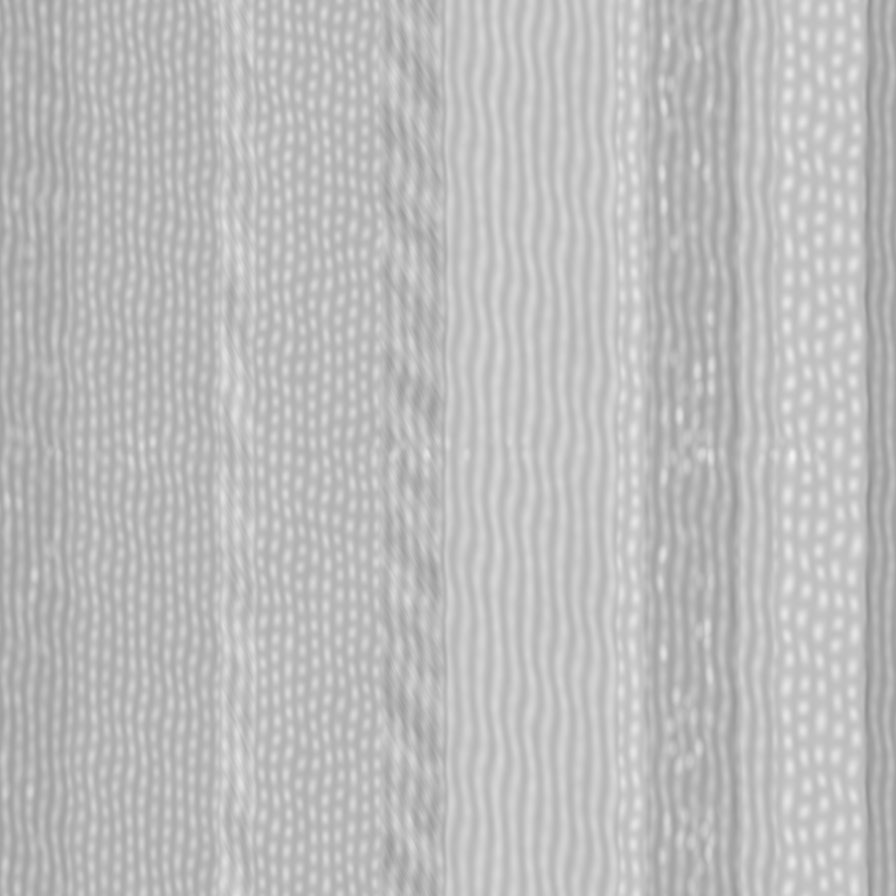
A Shadertoy shader for this texture:

```glsl
// Pale grey woven cloth: vertical yarn bands with beaded, smooth and twisted threads.

const float TAU = 6.2831853;
const int BANDS = 11;

// Each band: right edge, grey tone, yarns per canvas width, bead strength
const vec4 BAND[BANDS] = vec4[BANDS](
    vec4(0.078, 0.685, 70.0, 0.40),
    vec4(0.245, 0.722, 72.0, 0.60),
    vec4(0.285, 0.758, 62.0, 0.50),
    vec4(0.425, 0.742, 70.0, 0.75),
    vec4(0.497, 0.722, 60.0, 0.35),
    vec4(0.690, 0.768, 55.0, 0.18),
    vec4(0.721, 0.795, 60.0, 0.70),
    vec4(0.825, 0.695, 60.0, 0.35),
    vec4(0.865, 0.755, 56.0, 0.30),
    vec4(0.966, 0.790, 54.0, 0.85),
    vec4(1.100, 0.675, 70.0, 0.25));

float hash(vec2 p) {
    p = fract(p * vec2(0.1031, 0.1137));
    p += dot(p, p.yx + 33.33);
    return fract((p.x + p.y) * p.x * 17.0);
}

// Layered, warped sines in about -1..1
float sineNoise(vec2 p) {
    float sum = 0.0, gain = 0.5;
    for (int i = 0; i < 4; i++) {
        sum += gain * sin(p.x + 1.7 * sin(p.y)) * cos(p.y + 1.3 * sin(p.x * 0.7));
        p = mat2(1.5, 1.1, -1.1, 1.5) * p + 2.3;
        gain *= 0.6;
    }
    return sum;
}

// Soft bright ovals, one jittered spot per cell with random strength
float cellFlecks(vec2 p, float density) {
    vec2 cell = floor(p);
    float light = 0.0;
    for (int j = -1; j <= 1; j++)
    for (int i = -1; i <= 1; i++) {
        vec2 id = cell + vec2(i, j);
        vec2 center = id + 0.2 + 0.6 * vec2(hash(id), hash(id + 57.0));
        float strength = smoothstep(1.0 - density, 1.0, hash(id + 113.0));
        light = max(light, strength * (1.0 - smoothstep(0.1, 0.55, length(p - center))));
    }
    return light;
}

// Soft-edged strip between left and right
float strip(float x, float left, float right, float soft) {
    return smoothstep(left - soft, left + soft, x)
         * (1.0 - smoothstep(right - soft, right + soft, x));
}

// Thread relief around zero: rounded columns with staggered beads
float yarnRelief(vec2 uv, float columns, float beads) {
    float rows = floor(columns * 0.6);
    float x = uv.x * columns + 0.12 * sin(uv.y * TAU * 9.0 + uv.x * 60.0);
    float id = floor(x);
    float phase = 0.5 * mod(id, 2.0) + 0.25 * hash(vec2(id, columns))
                + 0.2 * sin(uv.y * TAU * 3.0 + id * 1.9)
                + 0.12 * sin(uv.y * TAU * 8.0 + id * 4.1);
    float bead = 0.5 + 0.5 * cos(TAU * (uv.y * rows + phase));
    float ridge = 0.5 - 0.5 * cos(TAU * fract(x));
    float body = ridge * mix(1.0, bead, beads);
    float vary = hash(vec2(id, columns + 9.0)) - 0.5;
    return 0.09 * (1.0 + 0.7 * beads) * (body - 0.5 + 0.25 * beads) + 0.025 * vary * ridge;
}

// Slanted bundles of loose fibre that fall to the right
float twistRelief(vec2 uv, float turns, float slope) {
    float along = uv.y + slope * uv.x;
    float wave = sin(TAU * turns * along + 1.5 * sineNoise(uv * vec2(45.0, 30.0)));
    float fibre = sineNoise(vec2(uv.x * 260.0 + uv.y * 110.0, along * 75.0));
    return 0.03 * wave + 0.055 * fibre;
}

// Thin dark gap between two bands
float groove(float x, float center, float width) {
    float d = (x - center) / width;
    return exp(-d * d);
}

void mainImage(out vec4 fragColor, in vec2 fragCoord) {
    vec2 uv = fragCoord / iResolution.xy;
    vec2 p = uv;
    p.x += 0.0012 * sin(TAU * uv.y * 2.0 + 5.0 * uv.x) + 0.0008 * sin(TAU * uv.y * 13.0 + 30.0 * uv.x);

    // Yarn bands
    float grey = 0.0, left = -0.1;
    for (int i = 0; i < BANDS; i++) {
        float mask = strip(p.x, left, BAND[i].x, 0.004);
        grey += mask * (BAND[i].y + yarnRelief(p, BAND[i].z, BAND[i].w));
        left = BAND[i].x;
    }

    // Twisted yarns
    grey += strip(p.x, 0.425, 0.493, 0.008) * twistRelief(p, 11.0, 0.9);
    grey += 0.8 * strip(p.x, 0.247, 0.285, 0.008) * twistRelief(p, 7.0, 1.8);

    // Light flecks in the dark bands
    float flecked = strip(p.x, 0.735, 0.80, 0.01) + 0.6 * strip(p.x, -0.1, 0.075, 0.01);
    grey += 0.12 * flecked * cellFlecks(p * vec2(75.0, 38.0), 0.6);

    // Dark gaps
    grey -= 0.07 * groove(p.x, 0.968, 0.003) + 0.04 * groove(p.x, 0.723, 0.003);
    grey -= 0.045 * groove(p.x, 0.821, 0.004) + 0.03 * groove(p.x, 0.496, 0.003);

    // Broken seam of small knots across the middle
    float seam = groove(uv.y, 0.497, 0.014) * smoothstep(-0.3, 0.4, sin(uv.x * 17.0 - 0.6));
    grey += 0.10 * seam * cellFlecks(uv * vec2(85.0, 48.0), 0.8);

    // Uneven wear
    grey += 0.012 * sineNoise(uv * vec2(90.0, 75.0)) + 0.008 * sineNoise(uv * vec2(14.0, 11.0));
    fragColor = vec4(vec3(clamp(grey, 0.0, 1.0)), 1.0);
}
```
